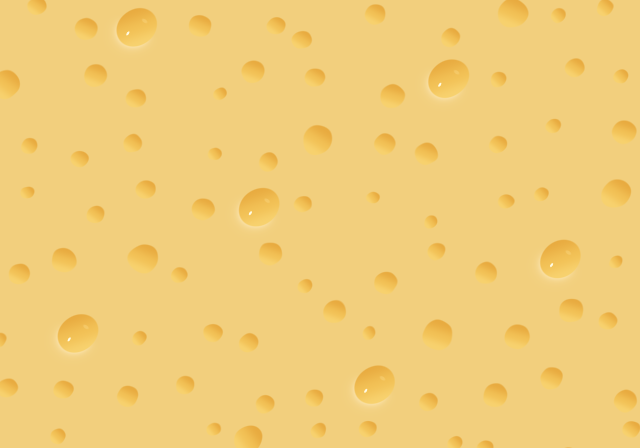
Give the GLSL for this texture, as a WebGL 2 fragment shader.

```glsl
#version 300 es
precision highp float;
// A smooth slab of pale yellow cheese pitted with round holes.
// Holes sit on a jittered grid in three sizes; the largest are glossy, with
// a soft glow below and two glints. Gradient noise bends the outlines.

uniform vec2 u_resolution;
out vec4 fragColor;

const float CELL = 0.135; // grid spacing, in canvas heights

vec2 hash2(vec2 p) {
    vec3 h = fract(p.xyx * vec3(0.1031, 0.1030, 0.0973));
    h += dot(h, h.yzx + 33.33);
    return fract((h.xx + h.yz) * h.zy);
}

float gradientNoise(vec2 p) {
    vec2 i = floor(p), f = p - i;
    vec2 u = f * f * f * (f * (f * 6.0 - 15.0) + 10.0);
    vec2 e = vec2(0.0, 1.0);
    float a = dot(hash2(i) * 2.0 - 1.0, f);
    float b = dot(hash2(i + e.yx) * 2.0 - 1.0, f - e.yx);
    float c = dot(hash2(i + e.xy) * 2.0 - 1.0, f - e.xy);
    float d = dot(hash2(i + e.yy) * 2.0 - 1.0, f - e.yy);
    return mix(mix(a, b, u.x), mix(c, d, u.x), u.y);
}

vec2 rotate(vec2 v, float angle) {
    float c = cos(angle), s = sin(angle);
    return vec2(c * v.x + s * v.y, c * v.y - s * v.x);
}

// Elliptical spot used for highlights, in hole radii
float glint(vec2 v, vec2 centre, vec2 size) {
    return 1.0 - smoothstep(0.5, 1.2, length(rotate(v - centre, -0.6) / size));
}

vec3 drawHole(vec3 base, vec2 offset, float radius, bool glossy, vec2 rnd, float pixel) {
    vec2 v = offset / radius;
    float tilt = glossy ? 0.65 : 0.2 + 0.7 * rnd.x;
    float squash = glossy ? 0.83 : 0.84 + 0.13 * rnd.y;
    float wobble = gradientNoise(v * 0.9 + rnd * 57.0) * (glossy ? 0.03 : 0.16);
    float dist = (length(rotate(v, tilt) / vec2(1.0, squash)) - 1.0 + wobble) * radius;

    // Soft glow along the lower left rim
    if (glossy) {
        float facing = dot(v, vec2(-0.5, -0.866)) / max(length(v), 0.001);
        float glow = exp(-max(dist, 0.0) * 130.0) * smoothstep(-0.25, 0.9, facing);
        base = mix(base, vec3(0.99, 0.91, 0.72), glow * 0.75);
    }

    // Interior runs from shaded orange to lit yellow
    float angle = glossy ? 1.9 : 0.6 + 0.7 * rnd.y;
    float shade = dot(v, vec2(cos(angle), sin(angle))) * 0.5 + 0.5;
    vec3 inside = mix(vec3(0.97, 0.82, 0.43), vec3(0.95, 0.76, 0.34), smoothstep(0.1, 0.5, shade));
    inside = mix(inside, vec3(0.91, 0.67, 0.25), smoothstep(0.42, 0.95, shade));

    if (glossy) {
        inside = mix(inside, vec3(0.98, 0.84, 0.50), 0.45 * glint(v, vec2(0.37, 0.3), vec2(0.16, 0.09)));
        inside = mix(inside, vec3(1.0, 0.98, 0.88), glint(v, vec2(-0.41, -0.28), vec2(0.06, 0.12)));
    }

    float edge = max(pixel, 0.0016);
    return mix(base, inside, 1.0 - smoothstep(-edge, edge, dist));
}

void main() {
    vec2 p = gl_FragCoord.xy / u_resolution.y;
    float pixel = 1.0 / u_resolution.y;
    vec2 grid = p / CELL + vec2(0.2, 0.5);
    vec3 color = vec3(0.949, 0.812, 0.490);

    for (int y = -1; y <= 1; y++) {
        for (int x = -1; x <= 1; x++) {
            vec2 cell = floor(grid) + vec2(x, y);
            vec2 rnd = hash2(cell + 19.0);
            vec2 jitter = hash2(cell + 83.0) - 0.5;

            // A skewed lattice spreads the big and medium holes evenly
            float kind = mod(cell.x + 5.0 * cell.y + 2.0, 13.0);
            bool glossy = kind < 0.5;
            bool medium = abs(kind - 6.0) < 0.5;
            if (!glossy && !medium && rnd.x > 0.95) continue;

            float radius = glossy ? 0.048 : medium ? 0.034 : mix(0.0145, 0.028, rnd.y);
            vec2 centre = cell + 0.5 + jitter * (0.96 - 2.0 * radius / CELL);
            color = drawHole(color, (grid - centre) * CELL, radius, glossy, rnd, pixel);
        }
    }
    fragColor = vec4(color, 1.0);
}
```
